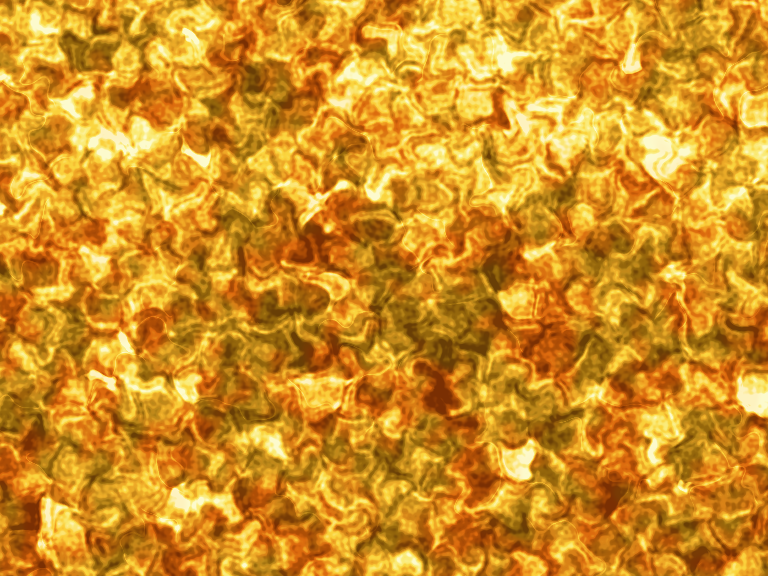
A WebGL 1 fragment shader for this texture:

```glsl
precision highp float;

uniform vec2 u_resolution;

const vec3 UMBER = vec3(0.47, 0.23, 0.02);
const vec3 BROWN = vec3(0.67, 0.38, 0.04);
const vec3 AMBER = vec3(0.85, 0.51, 0.09);
const vec3 GOLD = vec3(0.94, 0.66, 0.15);
const vec3 YELLOW = vec3(0.98, 0.83, 0.24);
const vec3 STRAW = vec3(0.98, 0.92, 0.47);
const vec3 CREAM = vec3(0.99, 0.98, 0.80);
const vec3 RUST_TINT = vec3(1.02, 0.78, 0.55);
const vec3 OLIVE_TINT = vec3(0.87, 1.06, 1.15);

float hash(vec2 cell) {
  vec3 q = fract(vec3(cell.xyx) * 0.1031);
  q += dot(q, q.yzx + 33.33);
  return fract((q.x + q.y) * q.z);
}

float cornerSlope(vec2 cell, vec2 offset) {
  float angle = 6.2832 * hash(cell + 57.0);
  return dot(vec2(cos(angle), sin(angle)), offset);
}

// Gradient noise scaled to a standard deviation of about one
float noise(vec2 p) {
  vec2 cell = floor(p);
  vec2 f = fract(p);
  vec2 w = f * f * f * (f * (f * 6.0 - 15.0) + 10.0);
  vec2 e = vec2(1.0, 0.0);
  float low = mix(cornerSlope(cell, f), cornerSlope(cell + e, f - e), w.x);
  float high = mix(cornerSlope(cell + e.yx, f - e.yx),
                   cornerSlope(cell + e.xx, f - e.xx), w.x);
  return 4.6 * mix(low, high, w.y);
}

vec2 warp(vec2 p, float scale, float amount) {
  vec2 q = p * scale;
  return p + amount * vec2(noise(q + 11.3), noise(q + 47.9));
}

// Flakes at several sizes, from broad drifts to fine grit
float flakes(vec2 p, vec2 curled) {
  float tone = 0.25 * noise(p * 3.0 + 5.0);
  tone += 0.45 * noise(curled * 11.0 + 21.0);
  tone += 0.62 * noise(curled * 27.0 + 35.0);
  tone += 0.42 * noise(curled * 55.0 + 71.0);
  return tone + 0.25 * noise(p * 105.0 + 90.0);
}

// Sparse pale patches with ragged edges
float patches(vec2 p, float density) {
  vec2 q = p * density;
  vec2 home = floor(q);
  float cover = 0.0;
  for (int j = -1; j <= 1; j++) {
    for (int i = -1; i <= 1; i++) {
      vec2 cell = home + vec2(float(i), float(j));
      vec2 center = cell + vec2(hash(cell + 3.0), hash(cell + 19.0));
      float radius = mix(0.07, 0.21, hash(cell + 31.0));
      float present = step(0.4, hash(cell + 43.0));
      float body = 1.0 - smoothstep(radius * 0.6, radius * 1.2, length(q - center));
      cover = max(cover, present * body);
    }
  }
  return cover;
}

// Thin curling fibres, visible only in places
float fibres(vec2 p) {
  float line = 1.0 - smoothstep(0.03, 0.16, abs(noise(p * 13.0 + 63.0)));
  return line * smoothstep(0.3, 1.0, noise(p * 9.0 + 83.0));
}

vec3 palette(float t) {
  vec3 color = mix(UMBER, BROWN, smoothstep(-2.3, -0.95, t));
  color = mix(color, AMBER, smoothstep(-0.95, -0.18, t));
  color = mix(color, GOLD, smoothstep(-0.1, 0.6, t));
  color = mix(color, YELLOW, smoothstep(0.6, 1.2, t));
  color = mix(color, STRAW, smoothstep(1.2, 1.85, t));
  return mix(color, CREAM, smoothstep(1.85, 2.6, t));
}

// Rust and moss stains, strongest in the shadows
vec3 stain(vec3 color, vec2 p, float y, float tone) {
  float shade = 1.0 - smoothstep(-0.5, 1.0, tone);
  float band = smoothstep(0.1, 0.3, y) * (1.0 - smoothstep(0.4, 0.6, y));
  float hue = 0.7 * noise(p * 8.0 + 17.0) + 0.5 * noise(p * 24.0 + 29.0);
  float olive = smoothstep(0.0, 1.2, hue + 0.5 * band);
  float rust = smoothstep(0.0, 1.3, -hue);
  color *= mix(vec3(1.0), OLIVE_TINT, olive * shade);
  return color * mix(vec3(1.0), RUST_TINT, rust * (0.15 + 0.75 * shade));
}

void main() {
  vec2 p = gl_FragCoord.xy / u_resolution.y;
  vec2 curled = warp(p, 21.0, 0.011);
  float drift = mix(-0.27, 0.32, smoothstep(0.4, 0.75, p.y));
  float tone = flakes(p, curled) + drift;
  tone += 1.9 * patches(warp(curled, 40.0, 0.006), 5.0);
  tone += 0.6 * fibres(curled);
  gl_FragColor = vec4(stain(palette(tone), p, p.y, tone), 1.0);
}
```
